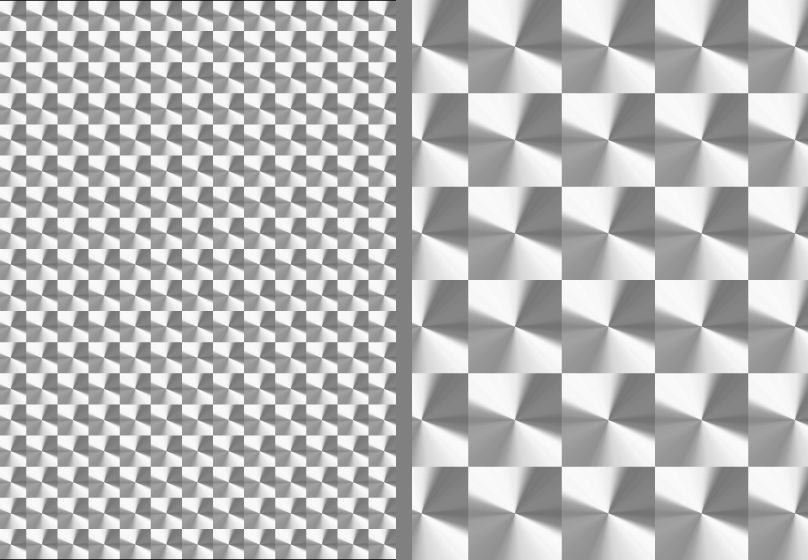
Left: the whole. Right: its middle third, enlarged.
Write a Shadertoy shader that draws this pattern.

```glsl
// Brushed-metal tiles: a grid of squares, each a conical sheen with two unequal opposed highlights.

float hash(float n) { return fract(sin(n * 12.9898) * 43758.5453); }

// Value noise around the full turn, seamless where the angle wraps.
float angularNoise(float turn, float count) {
    float x = turn * count;
    float i = floor(x);
    return mix(hash(mod(i, count)), hash(mod(i + 1.0, count)), smoothstep(0.0, 1.0, x - i));
}

// Brightness by direction from the tile centre.
float sheen(vec2 p) {
    float degreesCcw = degrees(atan(p.y, p.x));
    float fromBeam = mod(150.0 - degreesCcw, 360.0);
    float lowerHalf = step(180.0, fromBeam);
    float a = mod(fromBeam, 180.0);

    // Bright fan falling to the dark fan, paler and more gradual in the lower half
    float tone = mix(0.975, mix(0.93, 0.84, lowerHalf), smoothstep(mix(40.0, 6.0, lowerHalf), 58.0, a));
    float dark = mix(0.47, 0.57, lowerHalf);
    tone = mix(tone, dark, smoothstep(mix(60.0, 48.0, lowerHalf), 88.0, a));

    // Soft recovery, dark horizontal streak, then the sharp beam
    tone += 0.06 * smoothstep(88.0, 128.0, a);
    tone -= 0.08 * exp(-pow((a - 150.0) / 8.0, 2.0));
    tone = mix(tone, 0.975, smoothstep(163.0, 180.0, a));

    // Fine radial brushing
    float turn = fromBeam / 360.0;
    return tone + 0.015 * (angularNoise(turn, 72.0) - 0.5);
}

// Tiles, 18 rows tall, with thin black rules along the top and bottom.
float surface(vec2 uv) {
    vec2 tile = fract(uv * 18.0 + vec2(0.154, 0.0)) - 0.5;
    float rule = step(min(uv.y, 1.0 - uv.y), 0.0013);
    return sheen(tile) * (1.0 - rule);
}

void mainImage(out vec4 fragColor, in vec2 fragCoord) {
    // 4 x 4 samples smooth the tile edges and the centres
    float sum = 0.0;
    for (int j = 0; j < 4; j++) {
        for (int i = 0; i < 4; i++) {
            vec2 offset = (vec2(i, j) + 0.5) / 4.0 - 0.5;
            sum += surface((fragCoord + offset) / iResolution.y);
        }
    }
    fragColor = vec4(vec3(sum / 16.0), 1.0);
}
```
